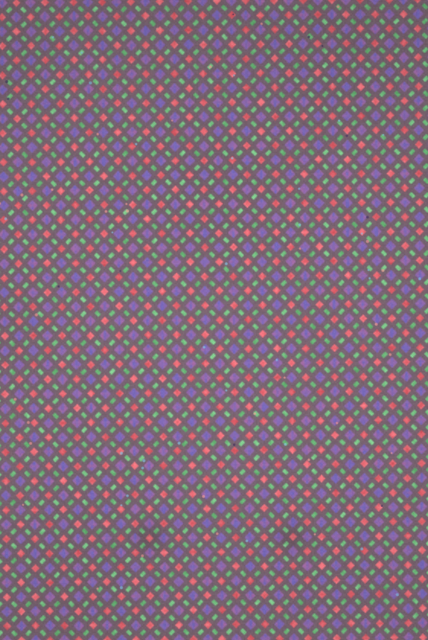
Give the GLSL for this pattern, as a WebGL 1 fragment shader.

```glsl
precision highp float;
// Magnified display subpixels: checkered red and violet diamonds with green dashes between.
uniform vec2 u_resolution;

float hash(vec2 p) {
  vec3 h = fract(vec3(p.xyx) * 0.1031);
  h += dot(h, h.yzx + 33.33);
  return fract((h.x + h.y) * h.z);
}

float noise(vec2 p) {
  vec2 i = floor(p), f = fract(p);
  f = f * f * (3.0 - 2.0 * f);
  return mix(mix(hash(i), hash(i + vec2(1.0, 0.0)), f.x),
             mix(hash(i + vec2(0.0, 1.0)), hash(i + 1.0), f.x), f.y);
}

// Rounded box turned by 45 degrees; its first half size runs along the rising diagonal.
float diagonalBox(vec2 p, vec2 halfSize, float corner) {
  vec2 d = abs(vec2(p.x + p.y, p.y - p.x) * 0.7071) - halfSize + corner;
  return length(max(d, 0.0)) + min(max(d.x, d.y), 0.0) - corner;
}

float cover(float dist, float blur) {
  return 1.0 - smoothstep(-blur, blur, dist);
}

void main() {
  vec2 p = (gl_FragCoord.xy - 0.5 * u_resolution) / u_resolution.y;

  // Slightly tilted lattice, one diamond per unit cell
  vec2 tilted = vec2(p.x + 0.008 * p.y, p.y - 0.008 * p.x);
  vec2 q = tilted / vec2(0.0224, 0.02266) - vec2(0.39, 0.0);
  q += 0.06 * (vec2(noise(q * 0.9 + 90.0), noise(q * 0.9 + 140.0)) - 0.5);
  float blur = max(0.085, 0.7 / (0.0225 * u_resolution.y));

  // Hazy background, lighter toward the middle
  float cloud = noise(p * 5.0 + 20.0);
  vec3 color = vec3(0.45, 0.37, 0.42) + 0.03 * (cloud - 0.5);

  // Diamonds on the lattice points
  vec2 site = floor(q + 0.5);
  vec2 local = q - site;
  float wear = hash(site + 200.0);
  float mottle = noise(q * 5.0 + 300.0);
  if (mod(site.x + site.y, 2.0) < 0.5) {
    float d = diagonalBox(local, vec2(0.195), 0.05);
    vec3 red = vec3(0.88, 0.40, 0.44) + 0.08 * (wear - 0.5) + 0.10 * (mottle - 0.5);
    color += vec3(0.05, 0.0, 0.005) * exp(-7.0 * max(d, 0.0));
    color = mix(color, red, cover(d, blur));
  } else {
    float d = diagonalBox(local, vec2(0.265), 0.09);
    float ridge = exp(-70.0 * local.x * local.x);
    float blueness = clamp(0.5 * ridge + 0.7 * mottle + 0.5 * (wear - 0.5), 0.0, 1.0);
    vec3 violet = mix(vec3(0.62, 0.41, 0.63), vec3(0.46, 0.40, 0.71), blueness);
    color += vec3(0.02, 0.0, 0.04) * exp(-7.0 * max(d, 0.0));
    color = mix(color, violet, cover(d, blur));
  }

  // Green dashes between the points, each lying along its red neighbours
  vec2 gap = floor(q);
  vec2 dash = fract(q) - 0.5;
  if (mod(gap.x + gap.y, 2.0) > 0.5) dash.x = -dash.x;
  float dashDist = diagonalBox(dash, vec2(0.195, 0.125), 0.08);
  vec3 green = vec3(0.44, 0.73, 0.49) + 0.10 * (hash(gap + 400.0) - 0.5) + 0.08 * (mottle - 0.5);
  color += vec3(-0.01, 0.035, 0.0) * exp(-8.0 * max(dashDist, 0.0));
  color = mix(color, green, cover(dashDist, blur));

  // Scattered bright specks and rare dark dust
  vec2 dustUv = p * 85.0 + 500.0;
  vec2 dustCell = floor(dustUv);
  float chance = hash(dustCell);
  vec2 center = 0.3 + 0.4 * vec2(hash(dustCell + 71.0), hash(dustCell + 137.0));
  float radius = 0.10 + 0.10 * hash(dustCell + 211.0);
  float spot = cover(length(fract(dustUv) - center) - radius, 0.13);
  vec3 glint = mix(vec3(0.95, 0.60, 0.58), vec3(0.50, 0.75, 0.88), step(0.5, hash(dustCell + 307.0)));
  color = mix(color, glint, spot * 0.65 * step(0.985, chance));
  color = mix(color, vec3(0.26, 0.19, 0.36), spot * 0.7 * step(chance, 0.0015));

  // Two faint smudges low down, soft falloff to the edges, fine grain
  for (int i = 0; i < 2; i++) {
    vec2 s = p - vec2(-0.10 + 0.22 * float(i), -0.34);
    color *= 1.0 - 0.10 * exp(-1800.0 * dot(s, s));
  }
  color *= 1.04 - 0.22 * dot(p, p) - 0.04 * smoothstep(0.2, 0.5, p.y);
  color += 0.035 * (noise(p * 420.0 + 700.0) - 0.5);

  gl_FragColor = vec4(clamp(color, 0.0, 1.0), 1.0);
}
```
